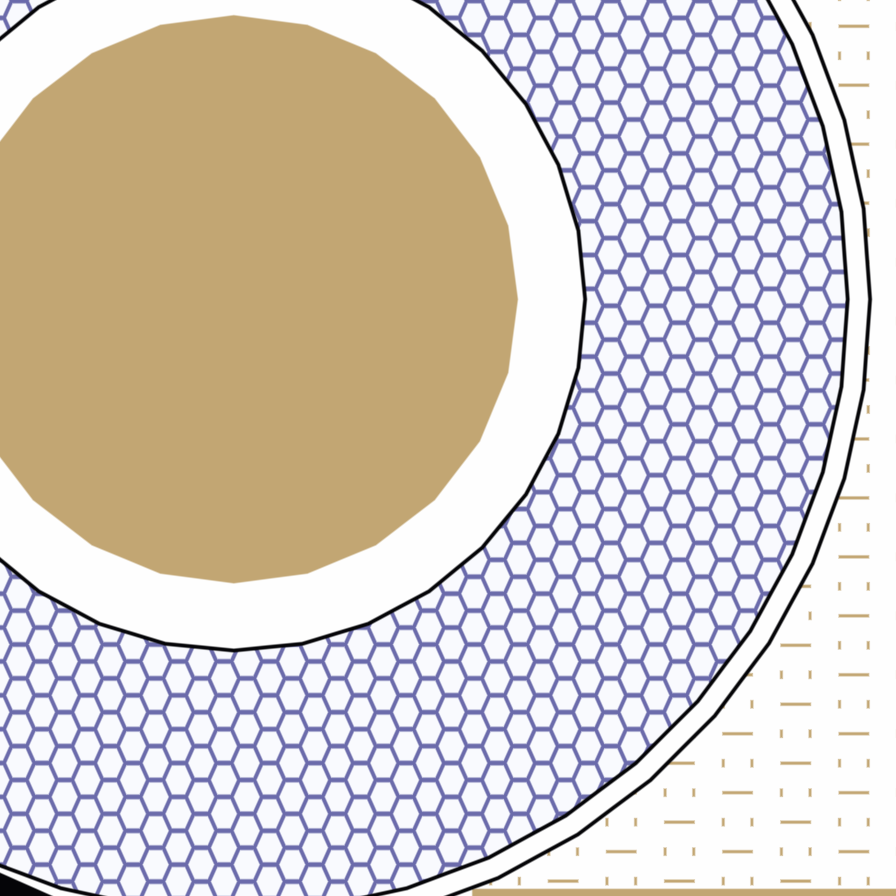
A three.js fragment shader for this background:

```glsl
#define CENTER vec2(0.261, 0.666)
#define CORE_RADIUS 0.317
#define INNER_RADIUS 0.392
#define RIM_RADII vec2(0.685, 0.710)
#define OUTLINE 0.0021
#define MESH_LINE 0.0024
#define MESH_PITCH vec2(0.0254, 0.0378)
#define MESH_ORIGIN vec2(0.631, 0.413)
#define DASH_PITCH vec2(0.0649, 0.0329)
#define DASH_ORIGIN vec2(0.953, 0.0495)
#define SOFTNESS 0.0013

varying vec2 vUv;

const float TAU = 6.2831853;
const vec3 PAPER = vec3(0.995);
const vec3 TAN = vec3(0.76, 0.65, 0.45);
const vec3 INK = vec3(0.02, 0.02, 0.03);
const vec3 MESH_BLUE = vec3(0.42, 0.42, 0.67);
const vec3 MESH_CELL = vec3(0.975, 0.98, 0.995);

// Coverage of a signed distance, negative inside
float fill(float d) {
  float w = max(SOFTNESS, fwidth(vUv.x));
  return 1.0 - smoothstep(-w, w, d);
}

// Regular polygon with a corner on the positive x axis
float polygon(vec2 p, float radius, float sides) {
  float sector = TAU / sides;
  float turn = (fract(atan(p.y, p.x) / sector) - 0.5) * sector;
  return length(p) * cos(turn) - radius * cos(0.5 * sector);
}

float box(vec2 p, vec2 halfSize) {
  vec2 d = abs(p) - halfSize;
  return length(max(d, 0.0)) + min(max(d.x, d.y), 0.0);
}

// Distance to the nearest wall of a honeycomb
float honeycomb(vec2 p) {
  vec2 period = vec2(1.7320508, 1.0);
  vec2 u = (p - MESH_ORIGIN) / MESH_PITCH * vec2(0.8660254, 1.0);
  vec2 a = mod(u + 0.5 * period, period) - 0.5 * period;
  vec2 b = mod(u, period) - 0.5 * period;
  vec2 c = abs(dot(a, a) < dot(b, b) ? a : b);
  float wall = 0.5 - max(c.y, dot(c, vec2(0.8660254, 0.5)));
  return wall * MESH_PITCH.y * 0.9;
}

// Checkered cells holding either a dash or a pair of upright ticks
float dashes(vec2 p) {
  vec2 q = (p - DASH_ORIGIN) / DASH_PITCH;
  vec2 cell = floor(q + 0.5);
  vec2 local = (q - cell) * DASH_PITCH;
  float dash = box(local, vec2(0.0169, 0.0017));
  float ticks = box(vec2(abs(local.x) - 0.016, local.y), vec2(0.0015, 0.0045));
  return mod(cell.x + cell.y, 2.0) < 0.5 ? dash : ticks;
}

void main() {
  vec2 p = vUv - CENTER;
  float core = polygon(p, CORE_RADIUS, 24.0);
  float inner = polygon(p, INNER_RADIUS, 32.0);
  float rimInner = polygon(p, RIM_RADII.x, 44.0);
  float rimOuter = polygon(p, RIM_RADII.y, 44.0);

  // Dashed ground and base strip
  float ground = min(dashes(vUv), box(vUv - vec2(0.777, 0.0), vec2(0.25, 0.008)));
  vec3 color = mix(PAPER, TAN, fill(ground));

  // Rim and honeycomb ring
  color = mix(color, PAPER, fill(rimOuter));
  vec3 mesh = mix(MESH_CELL, MESH_BLUE, fill(honeycomb(vUv) - MESH_LINE));
  color = mix(color, mesh, fill(rimInner));

  // Clear band and solid core
  color = mix(color, PAPER, fill(inner));
  color = mix(color, TAN, fill(core));

  // Outlines and dark corner
  float lines = min(abs(inner), min(abs(rimInner), abs(rimOuter))) - OUTLINE;
  float corner = (vUv.y + 0.444 * vUv.x - 0.026) / 1.094;
  color = mix(color, INK, fill(min(lines, corner)));

  gl_FragColor = vec4(color, 1.0);
}
```
